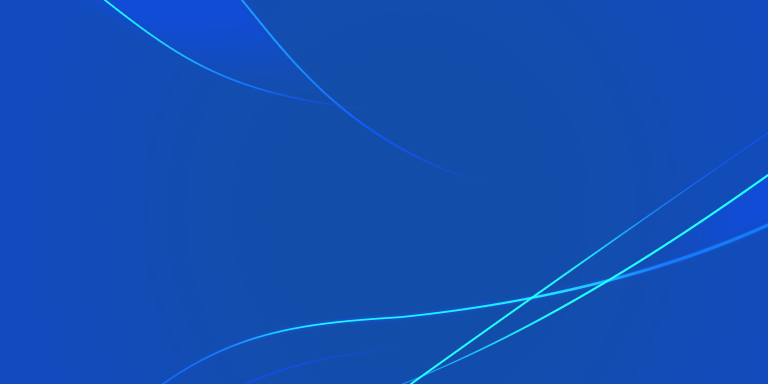
Write a Shadertoy shader that draws this background.

```glsl
// Deep blue backdrop with glowing cyan and azure curves and soft light wedges.

float segmentDistance(vec2 p, vec2 a, vec2 b) {
    vec2 ap = p - a, ab = b - a;
    return length(ap - ab * clamp(dot(ap, ab) / dot(ab, ab), 0.0, 1.0));
}

// Distance to a cubic Bezier, walked as short segments
float curveDistance(vec2 p, vec2 a, vec2 b, vec2 c, vec2 d) {
    float nearest = 1e3;
    vec2 previous = a;
    for (int i = 1; i <= 28; i++) {
        float t = float(i) / 28.0, s = 1.0 - t;
        vec2 point = s*s*s*a + 3.0*s*s*t*b + 3.0*s*t*t*c + t*t*t*d;
        nearest = min(nearest, segmentDistance(p, previous, point));
        previous = point;
    }
    return nearest;
}

// Royal blue at 0, azure at 0.5, cyan at 1
vec3 lightRamp(float heat) {
    vec3 azure = vec3(0.10, 0.56, 1.0);
    vec3 cool = mix(vec3(0.07, 0.34, 1.0), azure, clamp(heat * 2.0, 0.0, 1.0));
    return mix(cool, vec3(0.13, 1.0, 1.0), clamp(heat * 2.0 - 1.0, 0.0, 1.0));
}

// Antialiased line with a given half width
float stroke(float dist, float halfWidth) {
    return clamp((halfWidth - dist) * iResolution.y + 0.5, 0.0, 1.0);
}

void mainImage(out vec4 fragColor, in vec2 fragCoord) {
    vec2 p = fragCoord / iResolution.xy * vec2(2.0, 1.0);
    float x = p.x, depth = 1.0 - p.y;

    // Backdrop, brighter toward the sides
    float rim = smoothstep(0.25, 1.2, length((p - vec2(1.07, 0.45)) * vec2(1.0, 0.9)));
    vec3 color = mix(vec3(0.076, 0.302, 0.665), vec3(0.068, 0.295, 0.75), rim);

    // Light wedge falling from the top
    float leftEdge = 0.21 + 1.6 * depth;
    float rightEdge = 0.63 + 0.87 * depth;
    float topWedge = smoothstep(leftEdge - 0.02, leftEdge + 0.09, x)
                   * (1.0 - smoothstep(rightEdge - 0.03, rightEdge + 0.02, x))
                   * (1.0 - smoothstep(0.0, 0.27, depth));
    color = mix(color, vec3(0.065, 0.30, 0.86), topWedge * 0.9);

    // Light wedge between the curves at the right
    float wedgeTop = 0.544 + 0.68 * (x - 2.0);
    float wedgeBottom = 0.414 + 0.41 * (x - 2.0);
    float sideWedge = smoothstep(wedgeBottom - 0.01, wedgeBottom + 0.03, p.y)
                    * (1.0 - smoothstep(wedgeTop - 0.006, wedgeTop + 0.004, p.y))
                    * smoothstep(1.65, 2.0, x);
    color = mix(color, vec3(0.065, 0.30, 0.86), sideWedge * 0.9);

    // Two arcs fading in from the top
    float arc = curveDistance(p, vec2(0.273, 1.0), vec2(0.482, 0.836),
                              vec2(0.612, 0.747), vec2(1.003, 0.711));
    float heat = 1.0 - smoothstep(0.25, 0.85, x);
    color = mix(color, lightRamp(heat), stroke(arc, 0.0023) * (1.0 - smoothstep(0.6, 1.0, x)));

    arc = curveDistance(p, vec2(0.630, 1.0), vec2(0.755, 0.849),
                        vec2(0.917, 0.612), vec2(1.315, 0.505));
    heat = 0.55 * (1.0 - smoothstep(0.7, 1.0, x));
    color = mix(color, lightRamp(heat), stroke(arc, 0.0026) * (1.0 - smoothstep(0.9, 1.31, x)));

    // Faint low arc
    arc = curveDistance(p, vec2(0.641, 0.0), vec2(0.781, 0.0625),
                        vec2(0.938, 0.094), vec2(1.172, 0.094));
    color = mix(color, vec3(0.07, 0.31, 0.98),
                stroke(arc, 0.0022) * 0.75 * (1.0 - smoothstep(0.68, 1.1, x)));

    // Long wave, cyan in the middle and wider toward the right
    float wave = min(curveDistance(p, vec2(0.424, 0.0), vec2(0.620, 0.138),
                                   vec2(0.794, 0.159), vec2(1.042, 0.174)),
                     curveDistance(p, vec2(1.042, 0.174), vec2(1.354, 0.206),
                                   vec2(1.693, 0.276), vec2(2.0, 0.414)));
    float rightward = smoothstep(1.0, 1.9, x);
    heat = smoothstep(0.45, 0.85, x) * (1.0 - smoothstep(1.42, 1.78, x) * 0.72);
    color = mix(color, vec3(0.07, 0.36, 1.0),
                0.55 * exp(-wave * wave / 4e-5) * smoothstep(0.4, 0.9, x));
    color = mix(color, lightRamp(0.2 + 0.8 * heat),
                stroke(wave, mix(0.0022, 0.0042, rightward)) * mix(0.95, 0.75, rightward));

    // Two rising lines crossing the wave
    float rising = curveDistance(p, vec2(1.049, 0.0), vec2(1.367, 0.128),
                                 vec2(1.667, 0.307), vec2(2.0, 0.544));
    heat = smoothstep(1.0, 1.5, x);
    color = mix(color, lightRamp(0.5 + 0.5 * heat), stroke(rising, mix(0.0013, 0.0028, heat)));

    rising = curveDistance(p, vec2(1.070, 0.0), vec2(1.383, 0.224),
                           vec2(1.693, 0.443), vec2(2.0, 0.654));
    heat = 1.0 - smoothstep(1.4, 1.95, x);
    color = mix(color, lightRamp(heat), stroke(rising, mix(0.0012, 0.0026, heat)));

    fragColor = vec4(color, 1.0);
}
```
